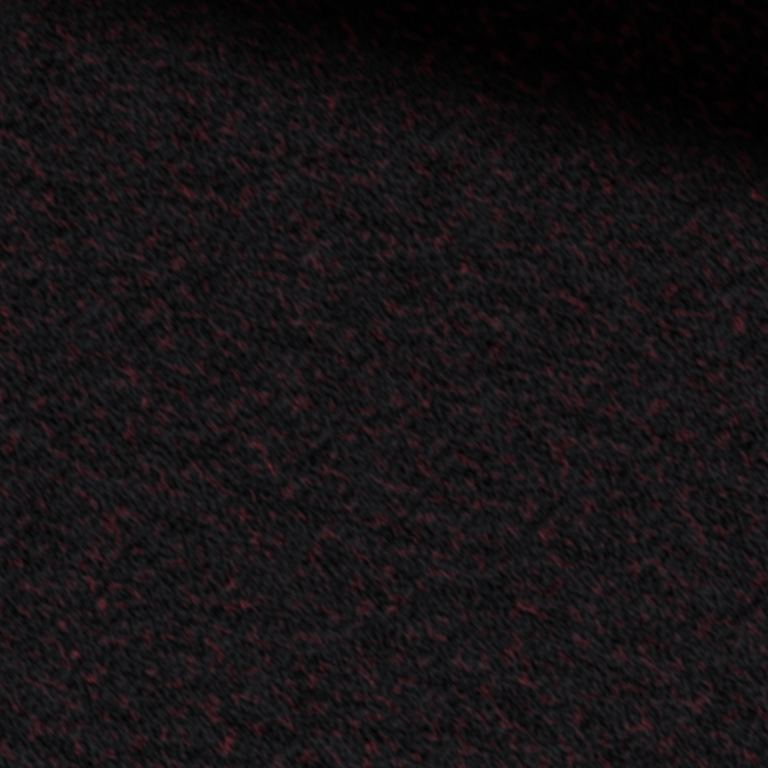
A WebGL 1 fragment shader for this texture:

```glsl
precision highp float;
// Dark woven cloth with slanted grey grain, red flecks and a soft corner shadow.

uniform vec2 u_resolution;

#define GRAIN_FREQ vec2(75.0, 150.0)   // along and across the slant
#define FIBRE_FREQ vec2(120.0, 235.0)
#define RED_FREQ vec2(42.0, 72.0)
#define WEAVE_FREQ vec2(15.0, 34.0)
#define REPEAT vec2(0.185, 0.09)       // spacing of the bright fleck pairs
#define PAIR_OFFSET vec2(0.012, -0.016)
#define FLECK_SIZE vec2(0.012, 0.0048) // half length, half width
#define GREY_LEVEL 0.083
#define GREY_TINT vec3(0.95, 0.96, 1.04)
#define RED_TINT vec3(1.0, 0.12, 0.20)
#define RED_LEVEL 0.10

vec2 hash2(vec2 cell) {
  vec3 h = fract(vec3(cell.xyx) * vec3(0.1031, 0.1030, 0.0973));
  h += dot(h, h.yzx + 33.33);
  return fract((h.xx + h.yz) * h.zy);
}

float cornerDot(vec2 cell, vec2 corner, vec2 f) {
  float angle = 6.2832 * hash2(cell + corner).x;
  return dot(vec2(cos(angle), sin(angle)), f - corner);
}

// Gradient noise, roughly -0.7 to 0.7
float gradientNoise(vec2 p) {
  vec2 cell = floor(p);
  vec2 f = p - cell;
  vec2 u = f * f * f * (f * (f * 6.0 - 15.0) + 10.0);
  float low = mix(cornerDot(cell, vec2(0.0), f), cornerDot(cell, vec2(1.0, 0.0), f), u.x);
  float high = mix(cornerDot(cell, vec2(0.0, 1.0), f), cornerDot(cell, vec2(1.0), f), u.x);
  return mix(low, high, u.y);
}

// Turns the x axis to the given angle
vec2 turn(vec2 p, float angle) {
  float c = cos(angle), s = sin(angle);
  return vec2(c * p.x + s * p.y, c * p.y - s * p.x);
}

// Soft-edged streak centred on the origin
float streak(vec2 p, float angle) {
  vec2 d = turn(p, angle) / FLECK_SIZE;
  return exp(-dot(d, d));
}

// Pairs of bright flecks on a leaning lattice
float fleckPairs(vec2 p) {
  vec2 q = vec2(p.x - 0.19 * p.y, p.y) / REPEAT;
  vec2 cell = floor(q);
  vec2 local = (q - cell - 0.5) * REPEAT;
  vec2 jitter = hash2(cell + 7.0) - 0.5;
  local -= jitter * vec2(0.022, 0.012);
  float upper = streak(local + PAIR_OFFSET, -0.95 + 0.4 * jitter.x);
  float lower = streak(local - PAIR_OFFSET, -1.3 + 0.4 * jitter.y);
  return upper + lower;
}

void main() {
  vec2 p = gl_FragCoord.xy / u_resolution.y;

  // Slanted grey grain over a broader weave
  vec2 slant = turn(p, -0.85);
  float grain = gradientNoise(slant * GRAIN_FREQ + 40.0);
  float fibre = gradientNoise(slant * FIBRE_FREQ + 90.0);
  float weave = gradientNoise(turn(p, -0.25) * WEAVE_FREQ + 20.0);
  float grey = GREY_LEVEL + 0.075 * grain + 0.045 * fibre + 0.035 * weave;

  // Faint scattered red, then the brighter repeated flecks with ragged edges
  float faint = gradientNoise(turn(p, -0.6) * RED_FREQ + 60.0) + 0.2 * grain;
  float red = smoothstep(-0.05, 0.55, faint);
  vec2 ragged = p + 0.006 * vec2(grain, weave);
  red += 1.25 * fleckPairs(ragged) * (0.75 + 0.9 * grain);
  red *= RED_LEVEL * (1.0 + 0.5 * fibre);

  // Shadow in the upper right, where red fades less than grey
  float edge = p.y - 0.98 + 0.27 * (p.x - 0.25);
  float shadow = smoothstep(-0.11, 0.07, edge);
  float light = mix(1.06, 0.94, p.y);
  vec3 color = max(grey, 0.012) * GREY_TINT * mix(1.0, 0.08, shadow);
  color += max(red, 0.0) * RED_TINT * mix(1.0, 0.5, shadow);

  gl_FragColor = vec4(color * light, 1.0);
}
```
